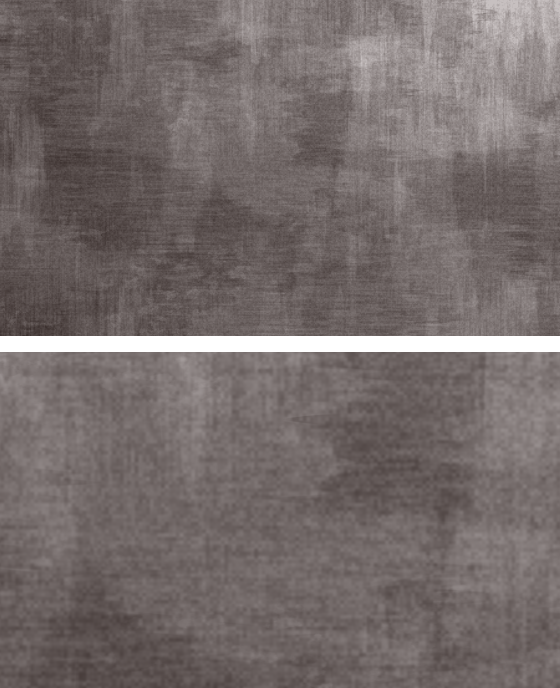
Top, the full canvas; bottom, a detail of the centre.
This texture is drawn by a Shadertoy shader. Its source:

```glsl
// Brushed plaster wall in warm grey-brown, lit from the upper right.
// Ragged trowel patches come from noise displaced along the stroke direction,
// then fine brush lines, worn flecks and sandy grain are laid over them.

float hash(vec2 p) {
    vec3 q = fract(p.xyx * vec3(0.1031, 0.1030, 0.0973));
    q += dot(q, q.yzx + 33.33);
    return fract((q.x + q.y) * q.z);
}

float noise(vec2 p) {
    vec2 i = floor(p), f = fract(p);
    f = f * f * (3.0 - 2.0 * f);
    return mix(mix(hash(i), hash(i + vec2(1, 0)), f.x),
               mix(hash(i + vec2(0, 1)), hash(i + vec2(1, 1)), f.x), f.y);
}

float fbm(vec2 p) {
    float sum = 0.0, gain = 0.52;
    for (int i = 0; i < 5; i++) {
        sum += gain * noise(p);
        p = mat2(1.6, 1.2, -1.2, 1.6) * p + 17.3;
        gain *= 0.5;
    }
    return sum;
}

// Patch whose outline is torn into bristle marks along the stroke axis
float strokePatch(vec2 p, vec2 axis, vec2 scale, float level, float seed) {
    vec2 across = axis.yx;
    float bristle = noise(p * (across * 85.0 + axis * 7.0) + seed)
                  + 0.6 * noise(p * (across * 190.0 + axis * 14.0) + seed);
    vec2 q = p + axis * (bristle - 0.8) * 0.09;
    float shape = fbm(q * scale + seed) + 0.10 * (fbm(p * 22.0 + seed) - 0.5);
    return smoothstep(level - 0.025, level + 0.055, shape);
}

void mainImage(out vec4 fragColor, in vec2 fragCoord) {
    vec2 p = fragCoord / iResolution.y;
    p.x += 0.5 * (1.662 - iResolution.x / iResolution.y);
    vec2 upright = vec2(0, 1), level = vec2(1, 0);

    // Soft lamp glow at the upper right, dim left side and lower edge
    vec2 toLamp = (p - vec2(1.43, 1.02)) * vec2(1.0, 1.15);
    float glow = exp(-2.3 * dot(toLamp, toLamp));
    float tone = 0.335 + 0.07 * smoothstep(0.0, 0.75, p.x) + 0.19 * glow;
    tone += 0.02 * smoothstep(0.2, 0.9, p.y);
    tone += 0.14 * (fbm(p * vec2(2.2, 2.6) + 4.0) - 0.5);

    // Trowelled layers: pale upright smears, pale and dark level sweeps
    float paleUpright = strokePatch(p, upright, vec2(5.5, 2.0), 0.56, 31.0);
    float thinUpright = strokePatch(p, upright, vec2(11.0, 2.6), 0.62, 73.0);
    float paleLevel = strokePatch(p, level, vec2(2.6, 5.0), 0.54, 12.0);
    float darkLevel = strokePatch(p, level, vec2(3.0, 4.6), 0.55, 58.0);
    float strength = 0.75 + 0.7 * glow;
    tone += strength * (0.065 * paleUpright + 0.05 * thinUpright
                      + 0.04 * paleLevel - 0.065 * darkLevel);

    // Brush lines in both directions, each fading in and out
    float linesLevel = noise(p * vec2(9, 150)) + noise(p * vec2(22, 260)) - 1.0;
    float linesUpright = noise(p * vec2(150, 8)) + noise(p * vec2(260, 18)) - 1.0;
    float direction = smoothstep(0.35, 0.65, fbm(p * 3.5 + 90.0));
    tone += 0.05 * mix(linesLevel, linesUpright, direction);

    // Worn flecks, stronger towards the lower left
    float wear = smoothstep(0.45, 0.65, fbm(p * vec2(4, 6) + 140.0));
    float fleck = smoothstep(0.56, 0.68, fbm(p * vec2(38, 55) + 8.0));
    tone += 0.05 * fleck * wear * (1.0 - 0.5 * smoothstep(0.3, 1.3, p.x));

    // Sandy grain
    float grain = noise(p * 270.0 + 5.0) + 0.7 * noise(p * 150.0 + 41.0) - 0.85;
    tone += 0.075 * grain * (0.8 + 0.4 * glow);

    // Warm brown shadows drifting to neutral grey highlights
    tone = clamp(tone, 0.22, 0.78);
    vec3 color = vec3(tone, tone * 1.03 - 0.05, tone * 1.045 - 0.061);
    fragColor = vec4(color, 1.0);
}
```
